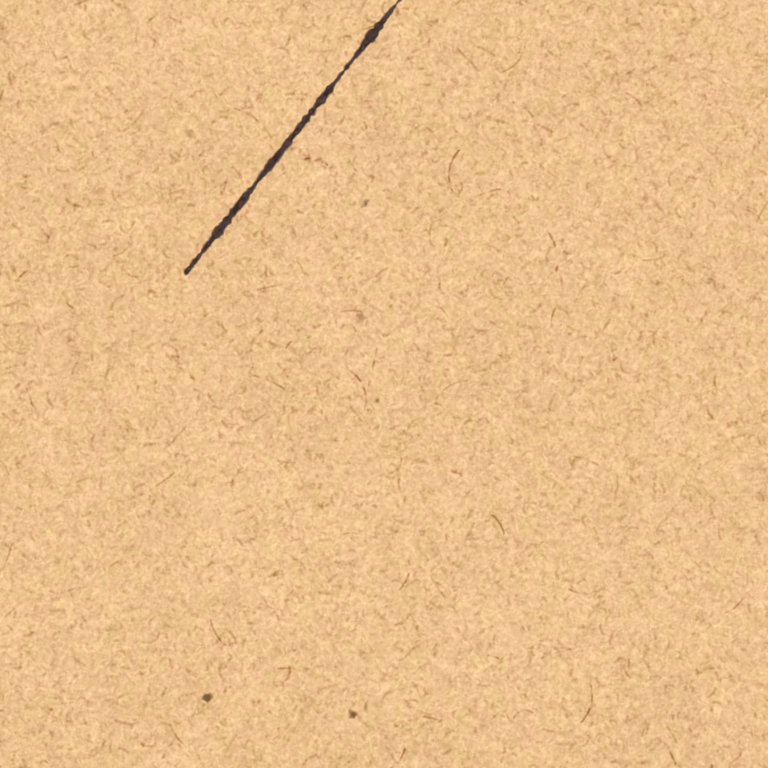
A Shadertoy shader for this texture:

```glsl
float hash(vec2 p) {
    vec3 q = fract(vec3(p.xyx) * 0.1031);
    q += dot(q, q.yzx + 33.33);
    return fract((q.x + q.y) * q.z);
}

float noise(vec2 p) {
    vec2 i = floor(p), f = fract(p);
    f = f * f * (3.0 - 2.0 * f);
    return mix(mix(hash(i), hash(i + vec2(1, 0)), f.x),
               mix(hash(i + vec2(0, 1)), hash(i + vec2(1, 1)), f.x), f.y);
}

mat2 rotate(float angle) {
    float c = cos(angle), s = sin(angle);
    return mat2(c, -s, s, c);
}

// Soft curved hairs, one per grid cell, with random strength and broken cover
float fibres(vec2 uv, float cells, float width, float seed, float pixel) {
    vec2 p = uv * cells, home = floor(p);
    float cover = 0.0;
    for (int y = -1; y <= 1; y++)
    for (int x = -1; x <= 1; x++) {
        vec2 id = home + vec2(x, y) + seed;
        vec2 centre = id - seed + vec2(hash(id + 3.1), hash(id + 17.7));
        vec2 q = rotate(6.2832 * hash(id + 29.3)) * (p - centre);
        float reach = mix(0.1, 0.5, hash(id + 41.9));
        q.y += (hash(id + 53.3) - 0.5) * 1.8 * (q.x * q.x - 0.1);
        float d = length(vec2(max(abs(q.x) - reach, 0.0), q.y)) / cells;
        float strength = pow(hash(id + 67.1), 2.0);
        cover = max(cover, strength * (1.0 - smoothstep(0.0, width + pixel, d)));
    }
    return cover * smoothstep(0.1, 0.8, noise(uv * 120.0 + seed));
}

// Sparse dark flecks with ragged outlines
float specks(vec2 uv, float cells, float chance, float seed, float pixel) {
    vec2 id = floor(uv * cells) + seed;
    vec2 centre = 0.2 + 0.6 * vec2(hash(id + 5.3), hash(id + 11.9));
    vec2 q = rotate(6.2832 * hash(id + 23.7)) * (fract(uv * cells) - centre) / cells;
    float radius = mix(0.002, 0.006, hash(id + 37.1));
    float d = length(q * vec2(1.0, 1.4)) + 0.008 * (noise(uv * 200.0) - 0.5) - radius;
    return step(hash(id + 47.3), chance) * (1.0 - smoothstep(-0.004, 0.003 + pixel, d));
}

// Slanted pen stroke whose width swells and pinches
float inkStroke(vec2 uv, float pixel) {
    vec2 start = vec2(0.243, 0.646), span = vec2(0.285, 0.364);
    float along = clamp(dot(uv - start, span) / dot(span, span), 0.0, 1.0);
    float d = length(uv - start - span * along);
    float swell = noise(vec2(along * 19.0, 4.0));
    float halfWidth = 0.0004 + 0.0046 * swell * swell
                    + 0.0024 * noise(vec2(along * 75.0, 9.0))
                    + 0.0020 * (noise(uv * 220.0) - 0.5);
    return 1.0 - smoothstep(-0.0014, 0.0014 + pixel, d - halfWidth);
}

void mainImage(out vec4 fragColor, in vec2 fragCoord) {
    vec2 uv = fragCoord / iResolution.y;
    float pixel = 1.0 / iResolution.y;

    // Mottled pulp, from fine grain to faint clouds
    vec2 warped = uv + 0.004 * vec2(noise(uv * 90.0), noise(uv * 90.0 + 50.0));
    float tone = 0.085 * (noise(rotate(0.6) * warped * 330.0) - 0.5)
               + 0.060 * (noise(rotate(-0.5) * warped * 215.0 + 31.0) - 0.5)
               + 0.030 * (noise(rotate(0.9) * uv * 95.0 + 71.0) - 0.5)
               + 0.022 * (noise(rotate(0.3) * uv * 32.0 + 23.0) - 0.5)
               + 0.020 * (noise(uv * 9.0 + 13.0) - 0.5);
    vec3 color = vec3(0.934, 0.765, 0.564) + tone;
    color += vec3(0.006, -0.006, 0.010) * (2.0 * noise(uv * 75.0 + 90.0) - 1.0);

    // Dense pulp threads, then longer pale and brown hairs
    color += 0.050 * fibres(uv, 105.0, 0.0026, 211.0, pixel);
    color -= vec3(0.10, 0.11, 0.11) * fibres(uv, 120.0, 0.0026, 101.0, pixel);
    color -= vec3(0.12, 0.13, 0.13) * fibres(uv, 68.0, 0.0024, 157.0, pixel);
    color -= vec3(0.13, 0.15, 0.15) * fibres(uv, 40.0, 0.0021, 307.0, pixel);
    color -= vec3(0.20, 0.23, 0.22) * pow(fibres(uv, 16.0, 0.0021, 401.0, pixel), 1.5);

    // Flecks, then ink
    color = mix(color, vec3(0.40, 0.27, 0.14), 0.8 * specks(uv, 5.0, 0.13, 503.0, pixel));
    color = mix(color, vec3(0.62, 0.43, 0.25), 0.5 * specks(uv, 9.0, 0.08, 607.0, pixel));
    vec3 ink = vec3(0.25, 0.19, 0.18) + 0.14 * (noise(uv * 220.0) - 0.5);
    color = mix(color, ink, 0.95 * inkStroke(uv, pixel));

    fragColor = vec4(color, 1.0);
}
```
